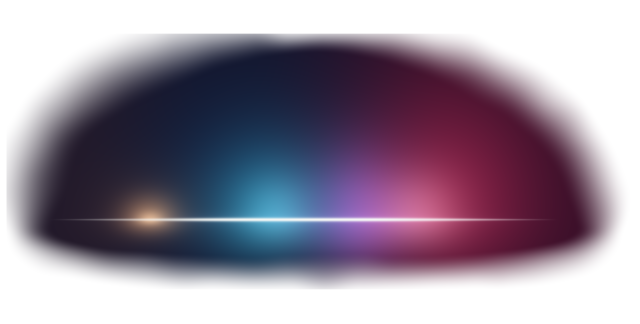
Reproduce this background procedurally as a Shadertoy shader.

```glsl
// Soft-edged dark dome on white with gold, teal, violet and pink glows along a bright horizon.

float hash(vec2 p) {
    vec3 h = fract(vec3(p.xyx) * 0.1031);
    h += dot(h, h.yzx + 33.33);
    return fract((h.x + h.y) * h.z);
}

float noise(vec2 p) {
    vec2 i = floor(p), f = fract(p);
    f = f * f * (3.0 - 2.0 * f);
    return mix(mix(hash(i), hash(i + vec2(1, 0)), f.x),
               mix(hash(i + vec2(0, 1)), hash(i + vec2(1, 1)), f.x), f.y);
}

// Gaussian spot, squeezed below its centre
float glow(vec2 p, vec2 centre, vec2 radius) {
    vec2 d = (p - centre) / radius;
    if (d.y < 0.0) d.y *= 1.5;
    return exp(-dot(d, d));
}

// Coverage of a lopsided superellipse with a feathered rim
float domeMask(vec2 p) {
    vec2 d = p - vec2(0.967, 0.308);
    bool above = d.y > 0.0;
    vec2 radii = vec2(0.885, above ? 0.574 : 0.157);
    float power = above ? mix(2.5, 2.08, smoothstep(-0.3, 0.3, d.x)) : 2.5;
    vec2 q = max(abs(d) / radii, 0.001);
    float sum = pow(q.x, power) + pow(q.y, power);
    vec2 slope = pow(q, vec2(power - 1.0)) / radii * pow(sum, 1.0 / power - 1.0);
    float dist = (pow(sum, 1.0 / power) - 1.0) / length(slope);
    dist += 0.016 * (noise(p * 9.0) - 0.5);

    float side = smoothstep(0.0, 0.65, q.x);
    float topFeather = mix(0.045, d.x < 0.0 ? 0.125 : 0.1, side);
    float feather = mix(0.065, topFeather, smoothstep(-0.08, 0.12, d.y));
    return 1.0 - smoothstep(-feather, feather, dist);
}

void mainImage(out vec4 fragColor, in vec2 fragCoord) {
    vec2 p = fragCoord / iResolution.xy * vec2(1.969, 1.0);

    // Night-coloured body, turning from navy to maroon
    vec3 color = mix(vec3(0.13, 0.095, 0.16), vec3(0.075, 0.08, 0.17), smoothstep(0.2, 0.65, p.x));
    color = mix(color, vec3(0.20, 0.055, 0.15), smoothstep(0.75, 1.4, p.x));

    // Broad coloured light
    color += vec3(0.01, 0.08, 0.12) * glow(p, vec2(0.80, 0.40), vec2(0.34, 0.32));
    color += vec3(0.06, 0.29, 0.30) * glow(p, vec2(0.83, 0.33), vec2(0.20, 0.22));
    color += vec3(0.26, 0.18, 0.38) * glow(p, vec2(1.10, 0.32), vec2(0.14, 0.21));
    color += vec3(0.33, 0.07, 0.12) * glow(p, vec2(1.37, 0.37), vec2(0.28, 0.34));
    color += vec3(0.10, 0.06, 0.02) * glow(p, vec2(0.46, 0.33), vec2(0.17, 0.15));

    // Hot cores
    color += vec3(0.13, 0.18, 0.17) * glow(p, vec2(0.85, 0.33), vec2(0.11, 0.12));
    color += vec3(0.25, 0.25, 0.24) * glow(p, vec2(1.29, 0.33), vec2(0.13, 0.14));
    color += vec3(0.40, 0.28, 0.15) * glow(p, vec2(0.462, 0.325), vec2(0.085, 0.07));
    color += vec3(0.22, 0.20, 0.15) * glow(p, vec2(0.462, 0.322), vec2(0.04, 0.025));

    // Horizon line: thin and faint at the ends, white in the middle
    float along = smoothstep(0.15, 0.80, p.x) * (1.0 - smoothstep(1.10, 1.72, p.x));
    float height = (p.y - 0.322) / mix(0.0025, 0.006, along);
    float beam = exp(-height * height) * pow(along, 0.65);
    float halo = exp(-abs(p.y - 0.322) / 0.014) * along;
    color += halo * vec3(0.12, 0.12, 0.13);
    color = mix(color, vec3(0.96, 0.97, 0.96), beam);

    // Faint trim at the left, top and bottom of the feather
    float trim = smoothstep(0.017, 0.023, p.x)
               * smoothstep(0.104, 0.110, p.y)
               * (1.0 - smoothstep(0.893, 0.899, p.y));
    color = mix(vec3(1.0), color, domeMask(p) * trim);
    fragColor = vec4(clamp(color, 0.0, 1.0), 1.0);
}
```
